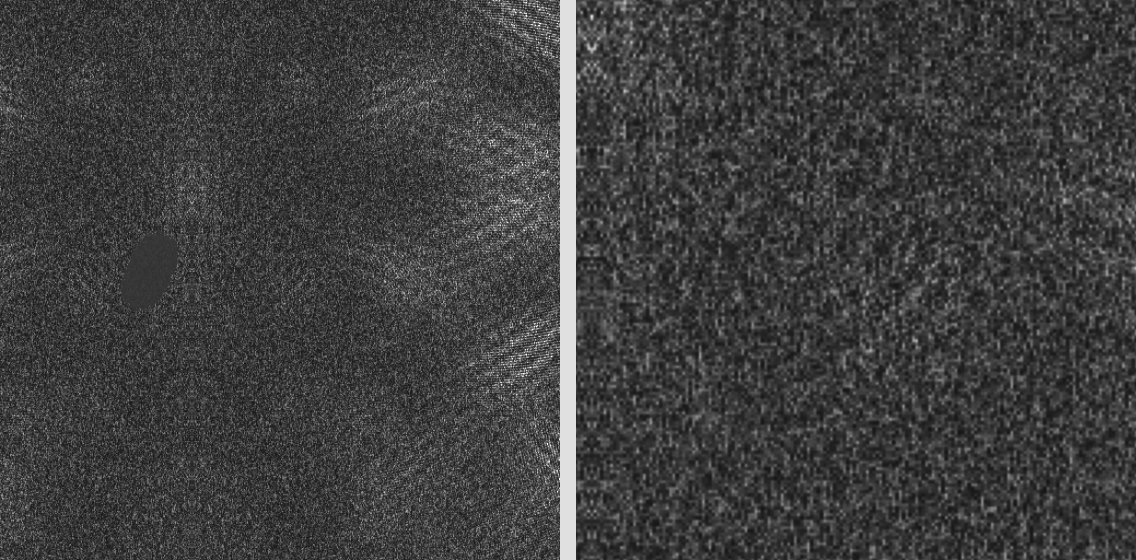
Left, the full canvas; right, a detail of the centre.
A WebGL 2 fragment shader for this texture:

```glsl
#version 300 es
precision highp float;
precision highp int;
// Dark grey film grain, mirrored about a vertical axis, with moire ripples.
// Each ripple is a curved wave packet that lifts the brightness and adds fine
// lines; one smooth leaning oval interrupts the grain.

uniform vec2 u_resolution;
out vec4 fragColor;

const float TAU = 6.2831853;
const float GRAIN_CELLS = 512.0;
const vec2 AXIS = vec2(175.5, 342.5) / GRAIN_CELLS;  // mirror centre
const float BASE_LEVEL = 0.216;
const float GRAIN_CONTRAST = 0.38;
const float CLOUD_SCALE = 5.0;
const float CLOUD_AMOUNT = 0.22;
const float LINE_FREQ = 188.0;                       // fine lines in ripples
const float LINE_TURN = 0.5;
const float LINE_AMOUNT = 0.9;
const vec2 OVAL_CENTRE = vec2(0.267, 0.516);
const vec2 OVAL_RADII = vec2(0.041, 0.073);
const float OVAL_TILT = 0.41;
const float OVAL_LEVEL = 0.212;

// Wave packets: centre x, centre y, angle of travel, frequency
const int PACKETS = 11;
const vec4 WAVE[PACKETS] = vec4[PACKETS](
    vec4(0.61, 0.29, 0.96, 36.0), vec4(0.38, 0.16, 2.04, 34.0),
    vec4(0.55, 0.07, 1.11, 34.0), vec4(0.60, 0.04, 2.03, 34.0),
    vec4(0.40, 0.50, 0.85, 40.0), vec4(0.67, 0.50, 2.40, 42.0),
    vec4(0.60, 0.60, 0.80, 42.0), vec4(0.00, 0.00, 0.00, 44.0),
    vec4(0.19, 0.18, 0.70, 50.0), vec4(0.00, 0.40, 0.00, 42.0),
    vec4(0.32, 0.41, 1.10, 40.0));
// Packet shapes: radius along travel, radius across, strength, bend
const vec4 SHAPE[PACKETS] = vec4[PACKETS](
    vec4(0.07, 0.13, 1.00, 0.9), vec4(0.05, 0.13, 0.45, -0.7),
    vec4(0.08, 0.14, 0.55, 0.8), vec4(0.09, 0.12, 0.45, -0.8),
    vec4(0.07, 0.14, 0.40, 0.5), vec4(0.07, 0.10, 0.90, 0.7),
    vec4(0.09, 0.11, 0.40, 0.6), vec4(0.07, 0.09, 0.45, 0.5),
    vec4(0.05, 0.05, 0.38, 0.8), vec4(0.05, 0.11, 0.25, 0.4),
    vec4(0.05, 0.08, 0.28, 0.6));

float hash(ivec2 cell, uint seed) {
    uint h = uint(cell.x) * 1597334677u ^ uint(cell.y) * 3812015801u ^ seed * 2654435769u;
    h = (h ^ (h >> 16)) * 2246822519u;
    h = (h ^ (h >> 13)) * 3266489917u;
    return float((h ^ (h >> 16)) >> 8) / 16777216.0;
}

float valueNoise(vec2 p, uint seed) {
    ivec2 cell = ivec2(floor(p));
    vec2 f = fract(p);
    f = f * f * (3.0 - 2.0 * f);
    float low = mix(hash(cell, seed), hash(cell + ivec2(1, 0), seed), f.x);
    float high = mix(hash(cell + ivec2(0, 1), seed), hash(cell + ivec2(1, 1), seed), f.x);
    return mix(low, high, f.y);
}

// Grain of roughly unit deviation, slightly drawn out vertically
float grain(vec2 p) {
    float fine = valueNoise(p, 1u) - 0.5;
    float tall = valueNoise(p * vec2(1.0, 0.5) + vec2(0.0, 0.25), 2u) - 0.5;
    return 2.8 * fine + 2.6 * tall;
}

// x: brightness gain, y: fine line signal
vec2 ripples(vec2 p) {
    vec2 total = vec2(0.0);
    for (int i = 0; i < PACKETS; i++) {
        vec4 wave = WAVE[i];
        vec4 shape = SHAPE[i];
        vec2 dir = vec2(cos(wave.z), sin(wave.z));
        vec2 d = p - wave.xy;
        vec2 local = vec2(dot(d, dir), dot(d, vec2(-dir.y, dir.x)));
        vec2 r = local / shape.xy;
        float envelope = shape.z * exp(-dot(r, r));
        float along = local.x + shape.w * local.y * local.y;
        float crest = 0.5 + 0.5 * cos(TAU * wave.w * along);
        float lines = sin(TAU * LINE_FREQ * (along + LINE_TURN * local.y));
        total += envelope * vec2(0.2 + 0.8 * crest, lines);
    }
    return total;
}

// Signed distance, approximate, to the leaning oval
float ovalDistance(vec2 p) {
    float c = cos(OVAL_TILT), s = sin(OVAL_TILT);
    vec2 d = p - OVAL_CENTRE;
    vec2 q = abs(vec2(c * d.x - s * d.y, s * d.x + c * d.y)) / OVAL_RADII;
    float radius = pow(pow(q.x, 2.4) + pow(q.y, 2.4), 1.0 / 2.4);
    return (radius - 1.0) * OVAL_RADII.x;
}

void main() {
    vec2 uv = gl_FragCoord.xy / u_resolution;
    vec2 folded = abs(uv - AXIS);

    // Broad soft shading and ripples
    float cloud = valueNoise(folded * CLOUD_SCALE + 3.0, 3u) - 0.5;
    vec2 ripple = ripples(folded);
    float level = BASE_LEVEL * (1.0 + CLOUD_AMOUNT * cloud + ripple.x);

    // Skewed grain, mirrored left to right
    float speckle = grain(vec2(folded.x, uv.y) * GRAIN_CELLS - vec2(0.0, 0.5));
    float value = level * exp(GRAIN_CONTRAST * (speckle + LINE_AMOUNT * ripple.y));

    // Smooth oval with a slightly frayed edge
    float edge = ovalDistance(uv) + 0.0012 * speckle;
    float soft = max(0.002, 1.0 / u_resolution.y);
    float inside = 1.0 - smoothstep(-soft, soft, edge);
    value = mix(value, OVAL_LEVEL + 0.012 * speckle, inside);

    fragColor = vec4(vec3(clamp(value, 0.0, 1.0)), 1.0);
}
```
